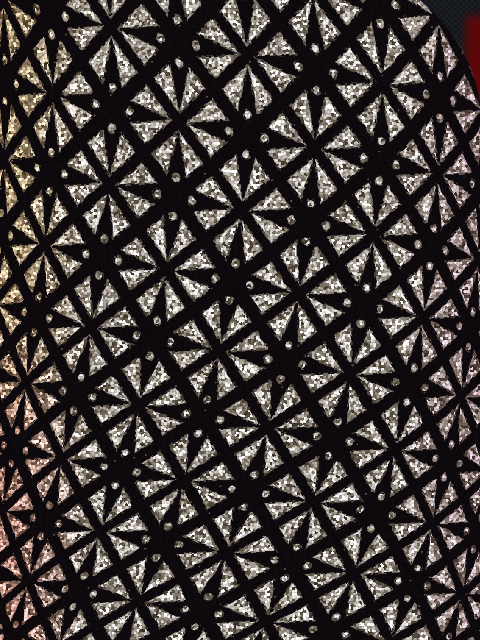
This pattern is drawn by a Shadertoy shader. Its source:

```glsl
float hash(vec2 p) {
    return fract(sin(dot(p, vec2(127.1, 311.7))) * 43758.5453);
}

// Nearest glitter flake: distance and a random value per flake
vec2 flake(vec2 p) {
    vec2 cell = floor(p);
    vec2 nearest = vec2(9.0, 0.0);
    for (int y = -1; y <= 1; y++) {
        for (int x = -1; x <= 1; x++) {
            vec2 id = cell + vec2(x, y);
            vec2 site = id + 0.15 + 0.7 * vec2(hash(id), hash(id + 57.3));
            float d = length(p - site);
            if (d < nearest.x) nearest = vec2(d, hash(id + 19.7));
        }
    }
    return nearest;
}

// Slanted lattice, loosely draped over a rounded form
vec2 drape(vec2 uv) {
    vec2 q = uv - vec2(0.3776, 0.6719);
    q.x += 7.0 * pow(abs(q.x), 5.0) * sign(q.x);
    float bend = q.y * q.y;
    return vec2(5.49 * q.x + 3.81 * q.y + 0.59 * bend,
                3.87 * q.x - 4.75 * q.y + 1.92 * bend);
}

// Eight wedges around the cell centre and a dot near each corner
float rosette(vec2 p) {
    vec2 c = abs(p - round(p));
    float u = max(c.x, c.y);
    float v = min(c.x, c.y);
    float wedge = max(max(u - 0.43, 0.055 - v), 0.85 * (v - 0.02 - 0.62 * u));
    float dotShape = length(vec2(u, v) - 0.37) - 0.042;
    return min(wedge, dotShape);
}

void mainImage(out vec4 fragColor, in vec2 fragCoord) {
    vec2 uv = fragCoord / iResolution.y;
    float pixel = 1.0 / iResolution.y;

    // Black velvet with a faint nap
    vec3 color = vec3(0.05, 0.035, 0.05) + 0.02 * (hash(floor(uv * 400.0)) - 0.5);

    // Glitter with ragged edges
    vec2 grain = flake(uv * 230.0);
    float shape = rosette(drape(uv)) + 0.03 * (grain.y - 0.5);
    float cover = 1.0 - smoothstep(-1.0, 1.0, shape / (5.0 * pixel));
    float light = (0.2 + 0.9 * grain.y) * (1.08 - 0.5 * grain.x * grain.x);
    vec3 silver = pow(vec3(light), vec3(0.9, 1.0, 1.14));

    // Warm reflections at the left, cooler pink at the right
    float leftGlow = 1.0 - smoothstep(0.0, 0.16, uv.x);
    silver *= mix(vec3(1.0), mix(vec3(1.05, 0.82, 0.78), vec3(1.04, 0.95, 0.78),
                                 smoothstep(0.2, 0.6, uv.y)), leftGlow);
    silver *= mix(vec3(1.0), vec3(0.92, 0.84, 0.88), smoothstep(0.6, 0.75, uv.x));
    color = mix(color, silver, cover);

    // Stray flakes
    float stray = step(0.996, grain.y) * (1.0 - smoothstep(0.2, 0.45, grain.x));
    color = mix(color, vec3(0.5, 0.47, 0.43), stray * 0.7);

    // Dark cloth and red lining beyond the curved edge
    float edge = length(max(uv - vec2(0.5, 0.8), 0.0)) - 0.253;
    vec3 cloth = vec3(0.09, 0.1, 0.12) + 0.03 * sin(uv.y * 700.0) * sin(uv.x * 700.0);
    float lining = smoothstep(0.715, 0.74, uv.x) * smoothstep(0.99, 0.96, uv.y);
    cloth = mix(cloth, vec3(0.36, 0.03, 0.04), lining);
    color = mix(color, cloth, smoothstep(-pixel, pixel, edge));

    fragColor = vec4(clamp(color, 0.0, 1.0), 1.0);
}
```
